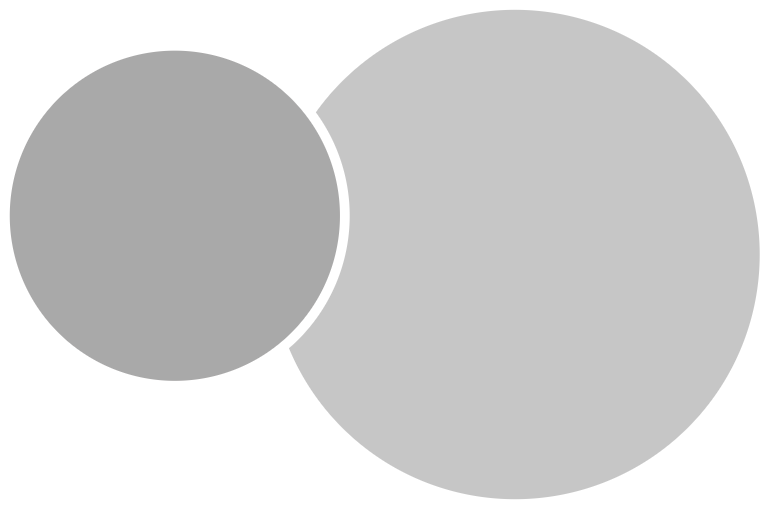
Give the GLSL for this background, as a Shadertoy shader.

```glsl
// Two flat grey discs on white: a large light one on the right and a smaller
// dark one on the left, parted by a white ring that bites into the large disc.
// Each disc is a signed distance turned into a smooth coverage mask.

// Coverage of a disc, with an edge one pixel wide
float disc(vec2 p, vec2 center, float radius) {
    float signedDist = length(p - center) - radius;
    return clamp(0.5 - signedDist * iResolution.y, 0.0, 1.0);
}

void mainImage(out vec4 fragColor, in vec2 fragCoord) {
    // Canvas height is one unit
    vec2 p = fragCoord / iResolution.y;
    vec2 smallCenter = vec2(0.3442, 0.5753);

    vec3 white = vec3(1.0);
    vec3 lightGrey = vec3(0.776);
    vec3 darkGrey = vec3(0.664, 0.661, 0.661);

    // Large disc, then the white gap, then the small disc on top
    vec3 color = mix(white, lightGrey, disc(p, vec2(1.0138, 0.499), 0.4817));
    color = mix(color, white, disc(p, smallCenter, 0.3442));
    color = mix(color, darkGrey, disc(p, smallCenter, 0.325));

    fragColor = vec4(color, 1.0);
}
```
